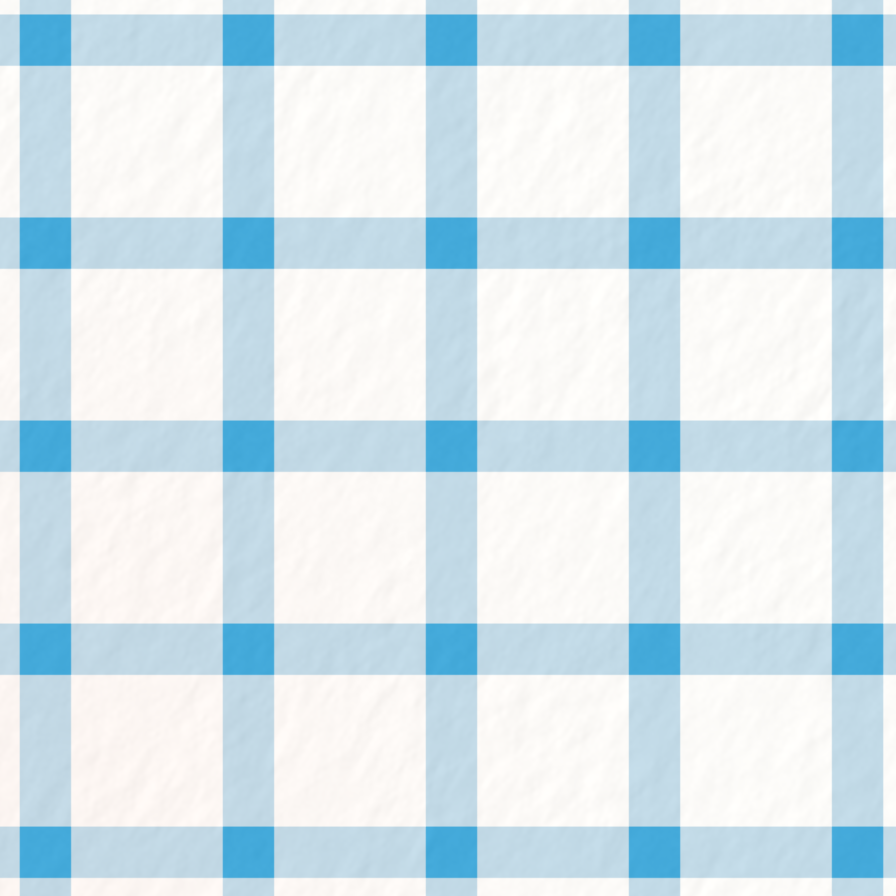
A Shadertoy shader for this pattern:

```glsl
// Blue windowpane check with square crossings on softly embossed watercolour paper
#define PERIOD 0.2266
#define BAND_WIDTH 0.0573
#define CROSS_CENTER vec2(0.5039, 0.5020)
#define EDGE_SOFTNESS 0.0022
#define PAPER vec3(0.988, 0.984, 0.974)
#define BAND vec3(0.760, 0.855, 0.905)
#define CROSSING vec3(0.265, 0.665, 0.855)
#define PINK_TINT vec3(0.000, 0.022, 0.026)
#define GRAIN_SCALE vec2(52.0, 27.0)
#define RELIEF 0.085

float hash(vec2 p) {
    return fract(sin(dot(p, vec2(127.1, 311.7))) * 43758.5453);
}

float valueNoise(vec2 p) {
    vec2 i = floor(p), f = fract(p);
    f = f * f * (3.0 - 2.0 * f);
    return mix(mix(hash(i), hash(i + vec2(1, 0)), f.x),
               mix(hash(i + vec2(0, 1)), hash(i + vec2(1, 1)), f.x), f.y);
}

// Paper height: bumps stretched along a steep diagonal
float paperHeight(vec2 uv) {
    vec2 p = mat2(0.87, 0.50, -0.50, 0.87) * uv * GRAIN_SCALE;
    float height = 0.0, weight = 0.55;
    for (int octave = 0; octave < 3; octave++) {
        height += weight * valueNoise(p);
        p = p * 1.9 + 17.3;
        weight *= 0.45;
    }
    return height;
}

// Coverage of the vertical (x) and horizontal (y) bands
vec2 bandCoverage(vec2 uv, float soft) {
    vec2 offset = abs(fract((uv - CROSS_CENTER) / PERIOD + 0.5) - 0.5) * PERIOD;
    return 1.0 - smoothstep(-0.5 * soft, 0.5 * soft, offset - 0.5 * BAND_WIDTH);
}

void mainImage(out vec4 fragColor, in vec2 fragCoord) {
    vec2 uv = fragCoord / iResolution.y;
    float soft = max(EDGE_SOFTNESS, 1.2 / iResolution.y);
    vec2 cover = bandCoverage(uv, soft);
    float crossing = cover.x * cover.y;
    float anyBand = max(cover.x, cover.y);

    // Warm blush towards the lower left of the paper
    float blush = 1.0 - smoothstep(0.0, 0.85, length(uv * vec2(1.0, 0.9) - vec2(0.0, 0.12)));
    vec3 color = PAPER - PINK_TINT * blush;

    // Translucent bands, denser where they overlap
    color = mix(color, BAND - 0.4 * PINK_TINT * blush, anyBand);
    color = mix(color, CROSSING, crossing);

    // Side-lit relief, with gentle patches of stronger and weaker grain
    vec2 lightStep = vec2(-0.0045, 0.0030);
    float slope = paperHeight(uv) - paperHeight(uv + lightStep);
    float patchiness = mix(0.6, 1.2, valueNoise(uv * 9.0));
    float shade = slope * RELIEF * patchiness;
    shade = min(shade, 0.5 * shade + 0.006);
    color += shade * mix(1.0, 0.65, crossing);

    // Fine fibre grain
    color += 0.008 * (valueNoise(uv * 210.0) - 0.5);

    fragColor = vec4(clamp(color, 0.0, 1.0), 1.0);
}
```
